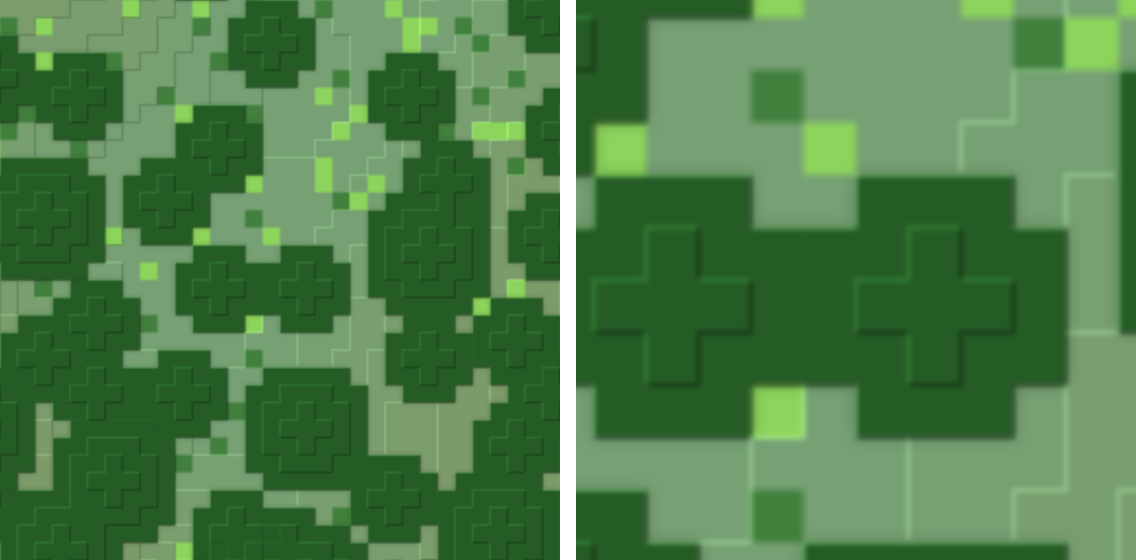
Left: the whole. Right: its middle third, enlarged.
Give the GLSL for this pattern, as a WebGL 2 fragment shader.

```glsl
#version 300 es
precision highp float;
precision highp int;
// Blocky woodland seen from above: stepped trees on terraced grassland.
// Each grid cell gets a colour and a height; the four cells nearest a fragment
// are blended softly, and their height steps are lit from the upper left.

#define CELLS 32.0        // grid cells across the canvas
#define SITE 5.0          // cells per tree site
#define TERRACES 10.0     // ground height levels
#define DENSE 0.84        // share of sites with a tree, bottom edge
#define SPARSE 0.40       // share of sites with a tree, top edge
#define BLUR 0.13         // softness of cell borders, in cells
#define RIM 0.075         // width of bevel lines, in cells
#define BEVEL 0.17        // strength of bevel lines
#define SHADOW 0.22       // darkening of ground beside trees
#define CANOPY 20.0       // base height of trees
#define SEED 37u

uniform vec2 u_resolution;
out vec4 fragColor;

const vec3 LEAF = vec3(0.145, 0.360, 0.147);
const vec3 OLIVE = vec3(0.495, 0.600, 0.405);
const vec3 TEAL = vec3(0.465, 0.630, 0.455);
const vec3 BUSH = vec3(0.260, 0.500, 0.240);
const vec3 LIME = vec3(0.550, 0.830, 0.360);

// Integer hash of a grid position, two values in 0..1
vec2 hash2(vec2 cell) {
    uvec2 q = uvec2(ivec2(cell) + 512) * uvec2(1597334673u, 3812015801u);
    uint n = (q.x ^ q.y ^ (SEED * 2654435761u)) * 747796405u;
    n = (n ^ (n >> 15)) * 2246822519u;
    n = (n ^ (n >> 13)) * 3266489917u;
    n ^= n >> 16;
    return vec2(n & 65535u, n >> 16) / 65536.0;
}

// Layered sines: a valley between broad hills
float elevation(vec2 uv) {
    float across = sin(4.2 * uv.x - 1.1 + 0.9 * sin(3.0 * uv.y));
    float along = sin(3.2 * uv.y - 1.2 + 0.8 * sin(5.0 * uv.x));
    return 0.5 - 0.28 * across - 0.22 * along + 0.04 * sin(9.0 * uv.x + 7.0 * uv.y);
}

// Tallest canopy tier over a cell, or zero on open ground
float canopy(vec2 cell) {
    float top = 0.0;
    vec2 home = floor(cell / SITE);
    for (int j = -1; j <= 1; j++) {
        for (int i = -1; i <= 1; i++) {
            vec2 site = home + vec2(i, j);
            vec2 jitter = hash2(site);
            vec2 trunk = site * SITE + floor(jitter * SITE);
            float share = mix(DENSE, SPARSE, clamp(trunk.y / CELLS, 0.0, 1.0));
            // Evenly spread rank picks which sites grow, and which grow big
            float rank = fract(dot(site, vec2(0.7549, 0.5698)) + 0.31);
            float d = distance(cell, trunk);
            float tier = step(d, 1.2) + step(d, 2.5);
            if (rank < share - 0.50) tier += step(d, 3.7);
            if (rank < share && tier > 0.0)
                top = max(top, CANOPY + tier + 0.6 * fract(jitter.x * 17.0));
        }
    }
    return top;
}

// Colour in rgb, height in a
vec4 block(vec2 cell) {
    float tree = canopy(cell);
    if (tree > 0.0) return vec4(LEAF, tree);
    float land = elevation((cell + 0.5) / CELLS);
    float level = floor(land * TERRACES);
    vec3 color = mix(TEAL, OLIVE, clamp(level / TERRACES * 1.4 - 0.15, 0.0, 1.0));
    // Flowers and low bushes favour the valley
    vec2 pick = hash2(cell + 200.0);
    float growth = mix(0.14, 0.045, smoothstep(0.2, 0.65, land));
    if (pick.x < growth) color = pick.y < 0.52 ? LIME : BUSH;
    return vec4(color, level);
}

float rim(float t) {
    return exp(-t * t / (RIM * RIM));
}

float blend4(vec4 v, vec2 w) {
    return mix(mix(v.x, v.y, w.x), mix(v.z, v.w, w.x), w.y);
}

void main() {
    vec2 p = gl_FragCoord.xy / u_resolution * CELLS - 0.5;
    vec2 base = floor(p);
    vec2 f = p - base;
    vec4 a = block(base);
    vec4 b = block(base + vec2(1, 0));
    vec4 c = block(base + vec2(0, 1));
    vec4 d = block(base + vec2(1, 1));

    // Soft-edged cells
    vec2 w = smoothstep(0.5 - BLUR, 0.5 + BLUR, f);
    vec3 color = mix(mix(a.rgb, b.rgb, w.x), mix(c.rgb, d.rgb, w.x), w.y);

    // Ground shade around the trees
    vec4 trees = step(CANOPY, vec4(a.a, b.a, c.a, d.a));
    float cover = blend4(trees, w);
    float halo = blend4(trees, smoothstep(0.15, 0.85, f));
    color *= 1.0 - SHADOW * halo * (1.0 - cover);

    // Bevels along height steps, lit from the upper left
    vec2 rise = clamp(vec2(b.a - a.a, d.a - c.a), -1.0, 1.0);
    vec2 climb = clamp(vec2(c.a - a.a, d.a - b.a), -1.0, 1.0);
    float light = mix(rise.x, rise.y, w.y) * rim(f.x - 0.5)
                - mix(climb.x, climb.y, w.x) * rim(f.y - 0.5);
    color *= 1.0 + BEVEL * clamp(light, -1.0, 1.0) * mix(0.8, 1.2, cover);

    fragColor = vec4(color, 1.0);
}
```
